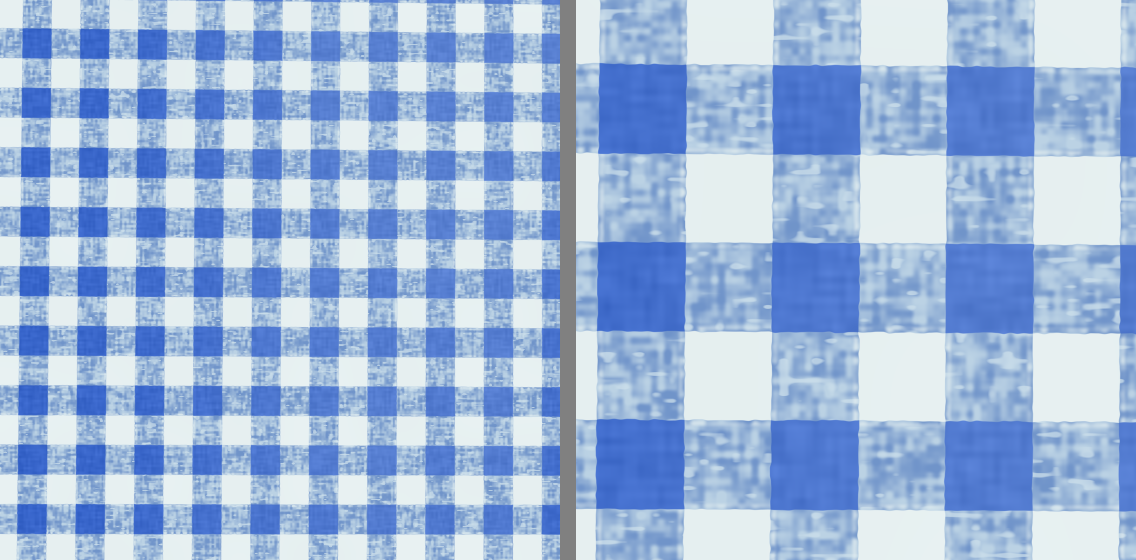
Left: the whole. Right: its middle third, enlarged.
This pattern is drawn by a WebGL 1 fragment shader. Its source:

```glsl
precision highp float;

uniform vec2 u_resolution;

// Check layout: x is for upright bands, y for level bands, measured from the top left
const vec2 BAND_START = vec2(0.0410, 0.0501);
const vec2 START_SKEW = vec2(-0.0110, 0.0104);
const vec2 BAND_PERIOD = vec2(0.1030, 0.10625);
const vec2 PERIOD_SKEW = vec2(0.0012, -0.0011);
const float BAND_DUTY = 0.503;

// Cloth texture
const float THREADS = 250.0;
const float SLUBS = 62.0;
const float RIM_INSET = 0.022;
const float RIM_WIDTH = 0.020;

const vec3 WHITE = vec3(0.905, 0.942, 0.945);
const vec3 THREAD_PALE = vec3(0.735, 0.825, 0.895);
const vec3 THREAD_DEEP = vec3(0.440, 0.580, 0.790);
const vec3 FLECK = vec3(0.800, 0.875, 0.920);
const vec3 BLUE_DEEP = vec3(0.205, 0.385, 0.790);
const vec3 BLUE_FADED = vec3(0.345, 0.500, 0.820);

float hash(vec2 p) {
  vec3 q = fract(p.xyx * vec3(0.1031, 0.1030, 0.0973));
  q += dot(q, q.yzx + 33.33);
  return fract((q.x + q.y) * q.z);
}

float noise(vec2 p) {
  vec2 cell = floor(p);
  vec2 f = fract(p);
  f = f * f * (3.0 - 2.0 * f);
  float low = mix(hash(cell), hash(cell + vec2(1.0, 0.0)), f.x);
  float high = mix(hash(cell + vec2(0.0, 1.0)), hash(cell + vec2(1.0, 1.0)), f.x);
  return mix(low, high, f.y);
}

// Signed depth inside the bands, in periods; positive on the band
vec2 bandDepth(vec2 p) {
  vec2 start = BAND_START + START_SKEW * p.yx;
  vec2 period = BAND_PERIOD + PERIOD_SKEW * p.yx;
  vec2 phase = (p - start) / period;
  return 0.5 * BAND_DUTY - abs(fract(phase - 0.5 * BAND_DUTY + 0.5) - 0.5);
}

// Half tone of crossed uneven threads with short pale flecks
vec3 weave(vec2 p, float upright, float level) {
  float grain = noise(p * THREADS + 71.0);
  float shade = 0.38 * upright + 0.38 * level + 0.24 * grain;
  vec3 color = mix(THREAD_DEEP, THREAD_PALE, smoothstep(0.18, 0.80, shade));
  float fleck = noise(p * vec2(105.0, THREADS) + 29.0);
  return mix(color, FLECK, 0.75 * smoothstep(0.72, 0.92, fleck));
}

// Solid squares fade towards the right, least in the lower corner
vec3 solidBlue(vec2 p, float upright, float level) {
  float fade = smoothstep(0.10, 0.72, p.x) * mix(1.0, 0.72, p.y);
  fade *= 1.0 - 0.75 * smoothstep(0.90, 1.0, p.x) * p.y;
  fade += 0.22 * (noise(p * 9.0) - 0.5) + 0.12;
  vec3 color = mix(BLUE_DEEP, BLUE_FADED, clamp(fade, 0.0, 1.0));
  return color + 0.045 * (upright + level - 1.0);
}

void main() {
  vec2 p = gl_FragCoord.xy / u_resolution;
  p.y = 1.0 - p.y;

  float upright = noise(p * vec2(THREADS, SLUBS));
  float level = noise(p * vec2(SLUBS, THREADS) + 13.0);

  // Band coverage with slightly ragged, smoothed edges
  vec2 depth = bandDepth(p) + 0.010 * (vec2(level, upright) - 0.5);
  vec2 soft = 0.8 / (u_resolution * BAND_PERIOD);
  vec2 band = smoothstep(-soft, soft, depth);

  vec3 white = WHITE + 0.012 * (noise(p * 7.0 + 5.0) - 0.5);
  vec3 halfTone = weave(p, upright, level);

  // Broken pale thread just inside each band edge
  vec2 rim = 1.0 - smoothstep(vec2(0.0), vec2(RIM_WIDTH) + soft, abs(depth - RIM_INSET));
  float stitch = max(rim.x * (1.0 - band.y) * level, rim.y * (1.0 - band.x) * upright);
  halfTone = mix(halfTone, WHITE, 0.65 * stitch);

  vec3 color = mix(white, halfTone, max(band.x, band.y));
  color = mix(color, solidBlue(p, upright, level), band.x * band.y);
  gl_FragColor = vec4(color, 1.0);
}
```
